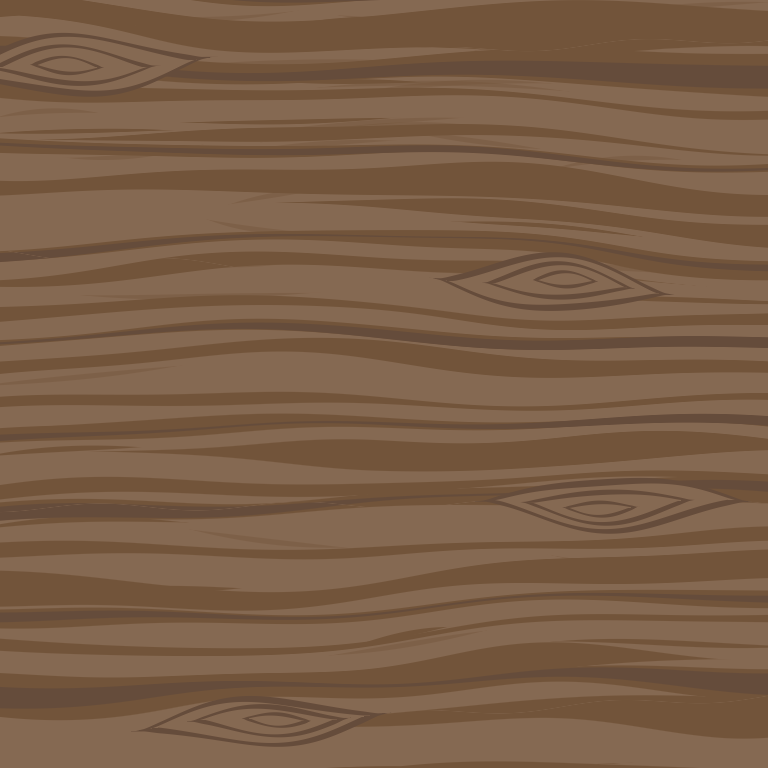
Write a WebGL 1 fragment shader that draws this texture.

```glsl
precision highp float;
uniform vec2 u_resolution;

float hash(float n) {
  return fract(sin(n * 91.73 + 4.1) * 4375.85);
}

// Coverage of a stroke, given distance to its spine and its half width
float stroke(float dist, float halfWidth) {
  return clamp(0.5 + (halfWidth - abs(dist)) * u_resolution.y, 0.0, 1.0);
}

vec2 knotCenter(float k) {
  return vec2(fract(0.34 + 0.23 * k + 0.23 * k * k), 0.06 + 0.285 * k);
}

vec2 knotSize(float k) {
  return vec2(0.11 + 0.06 * hash(k + 70.0), 0.021 + 0.018 * hash(k + 80.0));
}

// Slow shared waves, opened up around each knot
float grainHeight(vec2 p) {
  float v = p.y + 0.016 * sin(3.1 * p.x + 5.0 * p.y + 0.6)
    + 0.009 * sin(6.7 * p.x - 8.0 * p.y + 1.0)
    + 0.003 * sin(13.0 * p.x + 11.0 * p.y);
  for (int i = 0; i < 4; i++) {
    vec2 d = p - knotCenter(float(i));
    vec2 q = d / (knotSize(float(i)) * vec2(1.0, 1.8));
    v -= 0.55 * d.y * exp(-dot(q, q));
  }
  return v;
}

// Lens with pointed ends: returns signed height above its rim
float lensRim(vec2 d, vec2 size) {
  float t = clamp(abs(d.x) / size.x, 0.0, 1.0);
  return abs(d.y) - size.y * pow(1.0 - t * t, 1.4);
}

void main() {
  vec2 p = gl_FragCoord.xy / u_resolution.y;
  vec3 light = vec3(0.522, 0.410, 0.320);
  vec3 brown = vec3(0.447, 0.330, 0.226);
  vec3 dark = vec3(0.398, 0.298, 0.230);
  vec3 color = light;
  float v = grainHeight(p);

  // Curved splinters: mostly faint, every third one solid
  for (int i = 0; i < 48; i++) {
    float n = float(i);
    float solid = step(2.0, mod(n, 3.0));
    float y = mix(mix(0.6, 1.0, hash(n + 200.0)), hash(n + 250.0), max(solid, step(0.7, hash(n + 300.0))));
    float reach = 0.07 + 0.13 * hash(n + 350.0);
    float t = (p.x - hash(n + 400.0)) / reach;
    float bend = (hash(n + 450.0) - 0.5) * 0.03 * t + (hash(n + 500.0) - 0.5) * 0.03 * t * t;
    float taper = 1.0 - t * t;
    float halfWidth = mix(-0.002, 0.0034, clamp(taper, 0.0, 1.0));
    float height = mix(mix(p.y, v, 0.4), v, solid);
    color = mix(color, brown, mix(0.4, 1.0, solid) * stroke(height - y - bend * (1.0 - 0.6 * solid), halfWidth));
  }

  // Brown bands, some tapering to a point; every third carries a dark core
  float brownCover = 0.0;
  float darkCover = 0.0;
  for (int i = -1; i < 27; i++) {
    float n = float(i) + 10.0;
    float phase = 6.28 * hash(n);
    float cored = 1.0 - step(0.5, mod(n, 3.0));
    float y = (float(i) + 0.5 + 0.7 * (hash(n + 30.0) - 0.5)) / 26.0;
    float spine = y + 0.005 * sin(5.0 * p.x + phase) + 0.002 * sin(12.0 * p.x - phase * 2.0);
    float swell = 0.74 + 0.3 * sin(p.x * (3.0 + 4.0 * hash(n + 60.0)) + phase * 3.0)
      + 0.08 * sin(15.0 * p.x + phase);
    float away = abs(p.x - hash(n + 90.0)) / (0.35 + 0.4 * hash(n + 120.0));
    float taper = max(1.0 - smoothstep(0.2, 1.0, away), max(cored, step(0.5, hash(n + 150.0))));
    float size = hash(n + 180.0);
    float halfWidth = mix(-0.002, (0.007 + 0.026 * size * size) * swell, taper);
    brownCover = max(brownCover, stroke(v - spine, halfWidth));

    float coreSwell = 0.6 + 0.45 * sin(p.x * (2.5 + 3.0 * hash(n + 210.0)) + phase * 5.0);
    float coreWidth = (0.004 + 0.015 * hash(n + 240.0) * size) * coreSwell;
    float coreShift = 0.3 * halfWidth * sin(2.5 * p.x + phase);
    darkCover = max(darkCover, cored * stroke(v - spine - coreShift, coreWidth));
  }
  color = mix(color, brown, brownCover);
  color = mix(color, dark, darkCover);

  // Knots: pale lens with nested dark outlines
  for (int i = 0; i < 4; i++) {
    float k = float(i);
    vec2 size = knotSize(k);
    vec2 d = p - knotCenter(k);
    d.y += 0.005 * sin(24.0 * d.x + k * 2.0) - 0.06 * d.x * sin(k * 2.0 + 1.0);
    color = mix(color, light, clamp(0.5 - lensRim(d, size) * u_resolution.y, 0.0, 1.0));
    for (int j = 0; j < 3; j++) {
      float ring = float(j);
      float scale = 1.0 - 0.36 * ring;
      vec2 q = d - vec2(0.012, 0.002) * ring * sin(k * 3.0 + 1.0);
      float along = q.x / (size.x * scale);
      float fade = 1.0 - smoothstep(0.85, 1.25, abs(along));
      float pen = (0.0032 - 0.0007 * ring) * (1.0 + 0.35 * sin(along * 3.0 + k + sign(q.y)));
      float line = stroke(lensRim(q, size * scale), mix(-0.002, pen, fade));
      color = mix(color, dark, line);
    }
  }

  gl_FragColor = vec4(color, 1.0);
}
```
